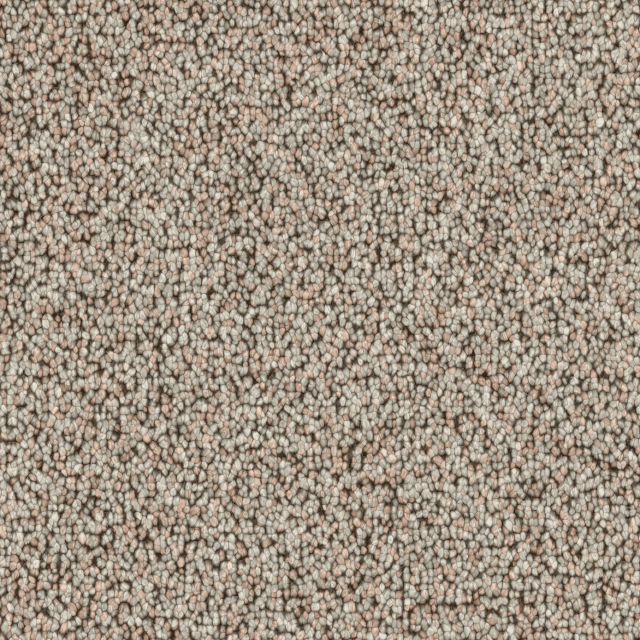
This texture is drawn by a Shadertoy shader. Its source:

```glsl
// Cut-pile carpet of small twisted tufts in grey-beige, cream and rust yarn.

const vec2 TUFT_GRID = vec2(108.0, 90.0);  // tufts across and up the canvas
const vec2 TUFT_RADII = vec2(0.52, 0.68);  // in grid cells
const vec3 SHADOW = vec3(0.19, 0.14, 0.09);
const vec3 PALE_YARN = vec3(0.86, 0.82, 0.765);
const vec3 GREY_TINT = vec3(-0.012, 0.006, 0.004);
const vec3 RUST_TINT = vec3(0.042, -0.020, -0.042);

// Sine-free hash giving three values in 0..1
vec3 hash3(vec2 p) {
    vec3 q = fract(p.xyx * vec3(0.1031, 0.1030, 0.0973));
    q += dot(q, q.yxz + 33.33);
    return fract((q.xxy + q.yzz) * q.zyx);
}

// Smooth noise with three independent channels in 0..1
vec3 valueNoise(vec2 p) {
    vec2 cell = floor(p);
    vec2 f = fract(p);
    f = f * f * (3.0 - 2.0 * f);
    vec3 low = mix(hash3(cell), hash3(cell + vec2(1, 0)), f.x);
    vec3 high = mix(hash3(cell + vec2(0, 1)), hash3(cell + vec2(1, 1)), f.x);
    return mix(low, high, f.y);
}

vec2 rotate(vec2 p, float angle) {
    float c = cos(angle), s = sin(angle);
    return vec2(c * p.x - s * p.y, s * p.x + c * p.y);
}

// Colour of yarn from its brightness and rust content; tints fade in shadow
vec3 yarnColor(float tone, float rust) {
    vec3 tint = mix(GREY_TINT, RUST_TINT, rust);
    return mix(SHADOW, PALE_YARN, clamp(tone, 0.0, 1.08)) + tint * smoothstep(0.0, 0.5, tone);
}

vec3 carpet(vec2 uv, vec2 grid) {
    vec2 p = uv * grid + 40.0;
    p += 0.24 * (valueNoise(p * 1.6).xy - 0.5);
    vec2 base = floor(p);
    float topHeight = -9.0, nextHeight = -9.0;
    vec2 topLocal = vec2(0), topCell = vec2(0);

    // Find the highest tuft here and the runner-up beside it
    for (int y = -1; y <= 1; y++) {
        for (int x = -1; x <= 1; x++) {
            vec2 cell = base + vec2(x, y);
            vec3 place = hash3(cell);
            vec3 form = hash3(cell + 131.7);
            vec2 local = p - cell - 0.5 - 0.84 * (place.xy - 0.5);
            local = rotate(local, 2.0 * (place.z - 0.5));
            local /= TUFT_RADII * mix(0.82, 1.2, form.x);
            float height = 1.0 - dot(local, local) + 0.65 * form.y;
            if (height > topHeight) {
                nextHeight = topHeight;
                topHeight = height;
                topLocal = local;
                topCell = cell;
            } else {
                nextHeight = max(nextHeight, height);
            }
        }
    }

    // Shade by depth, seams, overhead light and fibre flecks
    vec3 yarn = hash3(topCell + 57.3);
    float depth = smoothstep(-0.35, 1.4, topHeight);
    float seam = mix(0.84, 1.0, smoothstep(0.0, 0.4, topHeight - nextHeight));
    vec3 fibre = valueNoise(topLocal * vec2(2.6, 1.8) + topCell * 7.0) - 0.5;
    float patches = valueNoise(uv * 7.0 + 3.0).x + 0.6 * valueNoise(uv * 17.0 + 9.0).x - 0.8;
    float rustShare = 0.31 - 0.12 * patches;
    float rust = smoothstep(0.26, -0.26, yarn.x - rustShare + 0.6 * fibre.y);
    float tone = 0.18 + 0.74 * depth * seam;
    tone += 0.14 * (yarn.y - 0.5) + 0.32 * fibre.x + 0.08 * topLocal.y;
    tone += 0.12 * smoothstep(0.88, 1.0, yarn.z) - 0.09 * rust + 0.03 * patches;
    return yarnColor(tone, rust);
}

void mainImage(out vec4 fragColor, in vec2 fragCoord) {
    // Average four samples for smooth edges
    vec3 color = vec3(0);
    for (int i = 0; i < 4; i++) {
        vec2 offset = vec2(i % 2, i / 2) * 0.5 - 0.25;
        color += carpet((fragCoord + offset) / iResolution.y, TUFT_GRID);
    }
    fragColor = vec4(color / 4.0, 1.0);
}
```
